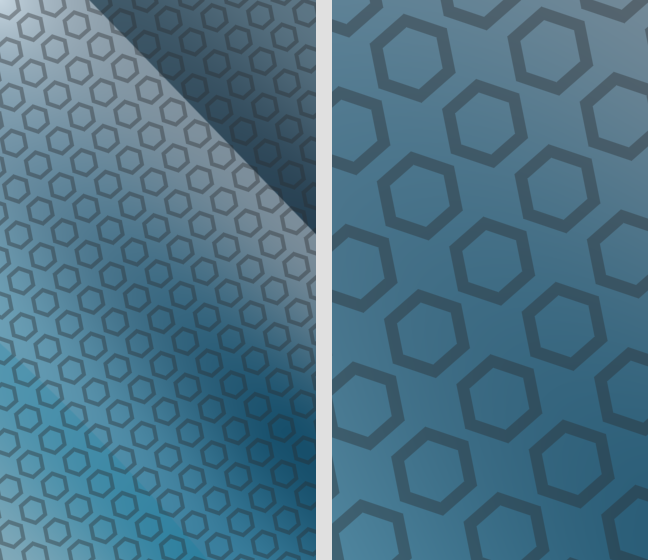
Left: the whole. Right: its middle third, enlarged.
Reproduce this pattern procedurally as a Shadertoy shader.

```glsl
// Outlined hexagons on a tilted square lattice, laid translucently over
// blue diagonal gradient bands. A slate panel covers the upper right and a
// teal sheet the lower left. Lengths are in canvas widths, y runs downward.

#define SPACING 0.1028                 // distance between hexagon centres
#define ORIGIN vec2(0.243, 0.079)      // centre of one hexagon
#define LATTICE_TILT 0.7334            // lattice angle, radians
#define HEX_TURN 0.640                 // hexagon angle within its cell
#define HEX_APOTHEM 0.0352             // centre to middle of the outline
#define LINE_WIDTH 0.0126
#define LINE_OPACITY 0.39
#define LINE_COLOR vec3(0.16, 0.17, 0.18)
#define PANEL_START 0.2824             // where the panel edge meets the top
#define EDGE_DIR vec2(0.6955, 0.7185)  // direction of the diagonals

// Coordinates of v in a frame turned by angle a.
vec2 turn(vec2 v, float a) {
    float c = cos(a), s = sin(a);
    return vec2(c * v.x + s * v.y, c * v.y - s * v.x);
}

// Distance to a hexagon with a corner on the x axis.
float hexagon(vec2 p, float apothem) {
    p = abs(p);
    return max(p.y, 0.8660 * p.x + 0.5 * p.y) - apothem;
}

// Coverage of the repeated hexagon outlines.
float hexOutlines(vec2 p, float pixel) {
    vec2 lattice = turn(p - ORIGIN, LATTICE_TILT) / SPACING;
    vec2 cell = (fract(lattice + 0.5) - 0.5) * SPACING;
    float dist = abs(hexagon(turn(cell, HEX_TURN), HEX_APOTHEM));
    return 1.0 - smoothstep(-0.8 * pixel, 0.8 * pixel, dist - 0.5 * LINE_WIDTH);
}

// Slate panel: darker toward its edge and its lower end.
vec3 slatePanel(float along, float across) {
    vec3 edge = mix(vec3(0.27, 0.37, 0.43), vec3(0.15, 0.25, 0.32),
                    clamp(along / 1.2, 0.0, 1.0));
    return mix(edge, vec3(0.36, 0.46, 0.52), smoothstep(0.0, 0.5, -across));
}

// Middle sheet: grey rim, deep blue trough, pale teal side, bright corner.
vec3 blueSheet(vec2 p, float along, float across) {
    vec3 rim = vec3(0.48, 0.55, 0.60);
    vec3 trough = mix(vec3(0.39, 0.53, 0.61), vec3(0.09, 0.31, 0.42),
                      clamp((along - 0.3) / 1.3, 0.0, 1.0));
    vec3 teal = mix(vec3(0.46, 0.65, 0.73), vec3(0.23, 0.50, 0.62),
                    clamp((along - 0.5) / 1.2, 0.0, 1.0));
    vec3 col = mix(rim, trough, smoothstep(0.0, 0.5, across));
    col = mix(col, teal, smoothstep(0.5, 0.95, across));
    return mix(col, vec3(0.78, 0.84, 0.88), exp(-3.8 * length(p)));
}

// Lower sheet: saturated at its edge, greyer toward the corner.
vec3 tealSheet(float along, float across) {
    vec3 edge = mix(vec3(0.33, 0.59, 0.69), vec3(0.18, 0.50, 0.62),
                    clamp((along - 0.8) / 0.9, 0.0, 1.0));
    return mix(edge, vec3(0.52, 0.67, 0.73), smoothstep(0.98, 1.5, across));
}

void mainImage(out vec4 fragColor, in vec2 fragCoord) {
    float pixel = 1.0 / iResolution.x;
    vec2 p = vec2(fragCoord.x, iResolution.y - fragCoord.y) * pixel;

    // Position along the diagonals, and signed distance below the panel edge
    float along = dot(p, EDGE_DIR);
    vec2 fromEdge = p - vec2(PANEL_START, 0.0);
    float across = dot(fromEdge, vec2(-EDGE_DIR.y, EDGE_DIR.x));

    // Lower sheet has a slightly bowed edge
    float bow = (p.y - 1.086 - p.x * (0.9 + 0.22 * p.x)) * 0.7;

    vec3 col = blueSheet(p, along, across);
    col = mix(col, tealSheet(along, across), smoothstep(-pixel, pixel, bow));
    col = mix(slatePanel(along, across), col, smoothstep(-pixel, pixel, across));

    // Translucent outlines over everything
    col = mix(col, LINE_COLOR, LINE_OPACITY * hexOutlines(p, pixel));
    fragColor = vec4(col, 1.0);
}
```
